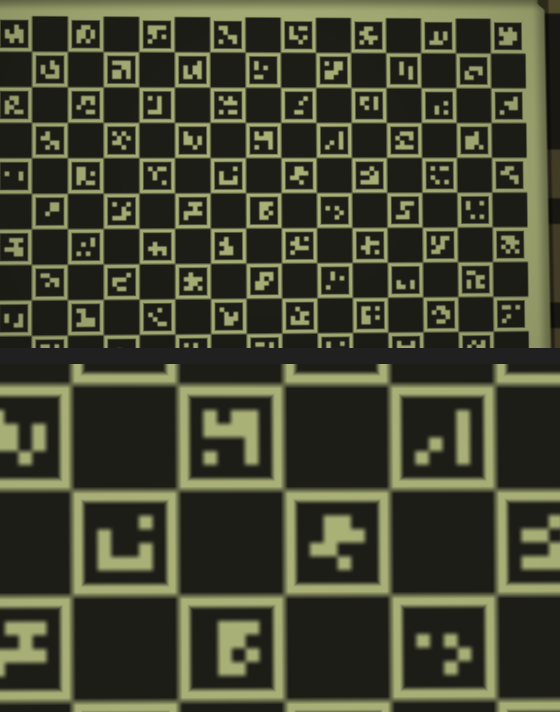
Top, the full canvas; bottom, a detail of the centre.
Give the GLSL for this pattern, as a WebGL 1 fragment shader.

```glsl
precision highp float;
uniform vec2 u_resolution;

float hash(vec2 p) {
  vec3 q = fract(p.xyx * vec3(0.1031, 0.1030, 0.0973));
  q += dot(q, q.yzx + 33.33);
  return fract((q.x + q.y) * q.z);
}

// Slightly tilted and tapering grid: x counts columns, y counts rows from the top
vec2 boardCoords(vec2 p) {
  float column = (p.x + 0.0065 + 0.0022 * p.y) / (0.06406 + 0.00091 * p.y);
  float row = (p.y - 0.0286 - 0.0056 * p.x) / (0.06354 - 0.00167 * p.x);
  return vec2(column + 0.00122 * column * column, row);
}

// One random bit of a square's 4 by 4 code, zero outside it
float codeBit(vec2 square, vec2 bit) {
  vec2 inside = step(0.0, bit) * step(bit, vec2(3.0));
  return inside.x * inside.y * step(0.52, hash(square * 7.0 + bit + 11.0));
}

// Bits blended softly across their shared edges
float codePattern(vec2 square, vec2 local) {
  vec2 grid = local / 0.13 + 1.5;
  vec2 bit = floor(grid);
  vec2 blend = smoothstep(0.2, 0.8, fract(grid));
  float upper = mix(codeBit(square, bit), codeBit(square, bit + vec2(1.0, 0.0)), blend.x);
  float lower = mix(codeBit(square, bit + vec2(0.0, 1.0)), codeBit(square, bit + 1.0), blend.x);
  return mix(upper, lower, blend.y);
}

float boardLight(vec2 board) {
  float blur = 0.035;
  vec2 inner = vec2(min(board.x, 14.95), max(board.y, 0.05));
  vec2 local = fract(inner) - 0.5;

  // Chequer of framed codes and plain dark squares
  vec2 wave = clamp(sin(3.14159 * inner) / (3.14159 * blur), -1.0, 1.0);
  float chequer = 0.5 + 0.5 * wave.x * wave.y;
  float radius = max(abs(local.x), abs(local.y));
  float frame = smoothstep(0.39 - blur, 0.39 + blur, radius);
  float light = chequer * max(frame, codePattern(floor(inner), local));

  // Bare sheet beyond the top and right edges
  float onBoard = smoothstep(-blur, blur, board.y) * smoothstep(-blur, blur, 15.0 - board.x);
  return mix(1.0, light, onBoard);
}

float band(float y, float top, float bottom) {
  return smoothstep(top - 0.003, top + 0.003, y) * (1.0 - smoothstep(bottom - 0.003, bottom + 0.003, y));
}

// Dim shelves behind the sheet
vec3 backdrop(float y, float gap) {
  float lit = band(y, 0.267, 0.354) + band(y, 0.40, 0.54) + band(y, 0.586, 0.70);
  vec3 color = mix(vec3(0.10, 0.09, 0.07), vec3(0.26, 0.23, 0.15), lit);
  color = mix(color, vec3(0.31, 0.29, 0.17), band(y, -0.1, 0.024));
  return color * mix(0.55, 1.0, smoothstep(0.004, 0.010, gap));
}

void main() {
  vec2 p = vec2(gl_FragCoord.x, u_resolution.y - gl_FragCoord.y) / u_resolution.x;

  // Uneven light: brightest near the middle, dim at the top and the sheet's edge
  vec2 away = p - vec2(0.48, 0.30);
  float gap = p.x - 0.972 - 0.019 * p.y;
  float shade = 1.02 - 0.5 * dot(away, away);
  shade *= mix(0.64, 1.0, smoothstep(-0.004, 0.022, p.y));
  shade *= mix(0.72, 1.0, smoothstep(0.0, 0.025, -gap));

  vec3 ink = vec3(0.11, 0.11, 0.09) * (1.03 - 0.2 * dot(away, away));
  vec3 sheet = vec3(0.65, 0.68, 0.46) * shade;
  vec3 color = mix(ink, sheet, boardLight(boardCoords(p)));

  // Sheet edge, cut back at its top corner
  float cut = gap + 0.012 * (1.0 - smoothstep(0.005, 0.02, p.y));
  color = mix(color, backdrop(p.y, gap), smoothstep(-0.003, 0.003, cut));
  gl_FragColor = vec4(color, 1.0);
}
```
